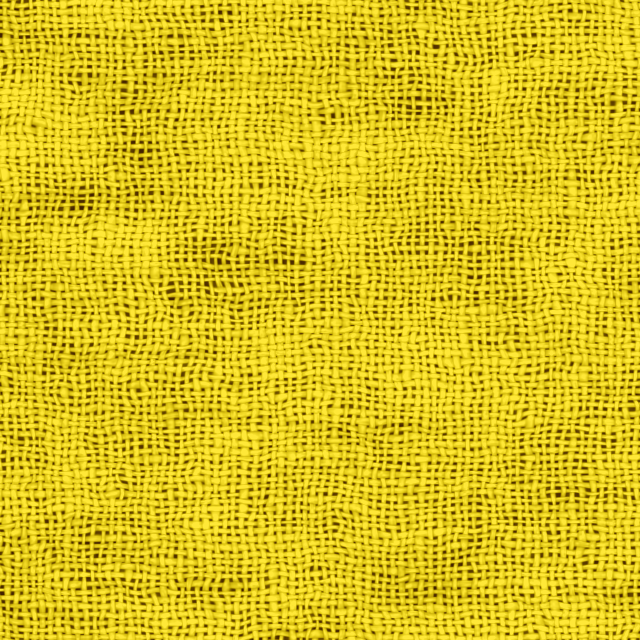
This texture is drawn by a Shadertoy shader. Its source:

```glsl
// Yellow plain-weave linen: uneven warp and weft threads with small dark gaps.

float hash(vec2 p) {
    return fract(sin(dot(p, vec2(127.1, 311.7))) * 43758.5453);
}

float noise(vec2 p) {
    vec2 i = floor(p), f = fract(p);
    f = f * f * (3.0 - 2.0 * f);
    return mix(mix(hash(i), hash(i + vec2(1, 0)), f.x),
               mix(hash(i + vec2(0, 1)), hash(i + vec2(1, 1)), f.x), f.y);
}

// Brightness of a round thread; across is 0 on its axis and 1 at its edge
float threadShade(float across, float height, float fibre) {
    return 0.93 - 0.28 * min(across * across, 1.4) + 0.10 * height + 0.32 * (fibre - 0.5);
}

vec3 dye(float v) {
    v = clamp(v, 0.0, 1.0);
    return vec3(mix(0.26, 1.0, v), mix(0.13, 0.91, v), 0.22 * pow(v, 5.0));
}

void mainImage(out vec4 fragColor, in vec2 fragCoord) {
    vec2 uv = fragCoord / iResolution.xy;

    // Thread grid, bent by slow drift and by local wobble
    vec2 p = uv * vec2(72.0, 86.0);
    vec2 drift = vec2(noise(uv * vec2(7.0, 10.0)), noise(uv * vec2(8.0, 6.0) + 31.0)) - 0.5;
    vec2 wobble = vec2(noise(p * vec2(0.6, 0.45) + 57.0), noise(p * vec2(0.45, 0.6) + 83.0)) - 0.5;
    p += 0.9 * drift + 0.65 * wobble;
    vec2 cell = floor(p), f = p - cell - 0.5;

    // Thread half-widths: slubs along each thread, denser and looser patches
    float patches = noise(uv * vec2(9.0, 13.0) + 12.0) - 0.5;
    vec2 width = vec2(0.25 + 0.17 * noise(p * vec2(0.9, 0.15) + 5.0),
                      0.27 + 0.18 * noise(p * vec2(0.13, 0.9) + 71.0));
    width += 0.07 * patches + 0.12 * (noise(p * 0.8 + 140.0) - 0.5);
    vec2 soft = max(fwidth(p), vec2(0.12));
    vec2 cover = 1.0 - smoothstep(width - soft, width + soft, abs(f));

    // Fibres run along the threads
    float grain = noise(p * 3.3 + 9.0);
    float warpFibre = mix(grain, noise(p * vec2(5.0, 1.3)), 0.5);
    float weftFibre = mix(grain, noise(p * vec2(1.3, 5.0) + 40.0), 0.5);

    // Threads take turns passing over and under
    float side = 1.0 - 2.0 * mod(cell.x + cell.y, 2.0);
    float warpHeight = side * cos(3.14159 * f.y);
    float weftHeight = -side * cos(3.14159 * f.x);
    float warp = threadShade(f.x / width.x, warpHeight, warpFibre);
    float weft = threadShade(f.y / width.y, weftHeight, weftFibre);

    // Stack the gap, the lower thread and the upper thread
    float gap = 0.28 * noise(p * 1.7 + 200.0) - 0.02;
    float warpOver = mix(mix(gap, weft, cover.y), warp, cover.x);
    float weftOver = mix(mix(gap, warp, cover.x), weft, cover.y);
    float value = side > 0.0 ? warpOver : weftOver;

    // Broad tone changes and faint streaks along the weft
    value += 0.08 * patches + 0.08 * (noise(vec2(uv.x * 6.0, p.y * 0.7)) - 0.5);
    fragColor = vec4(dye(value), 1.0);
}
```
